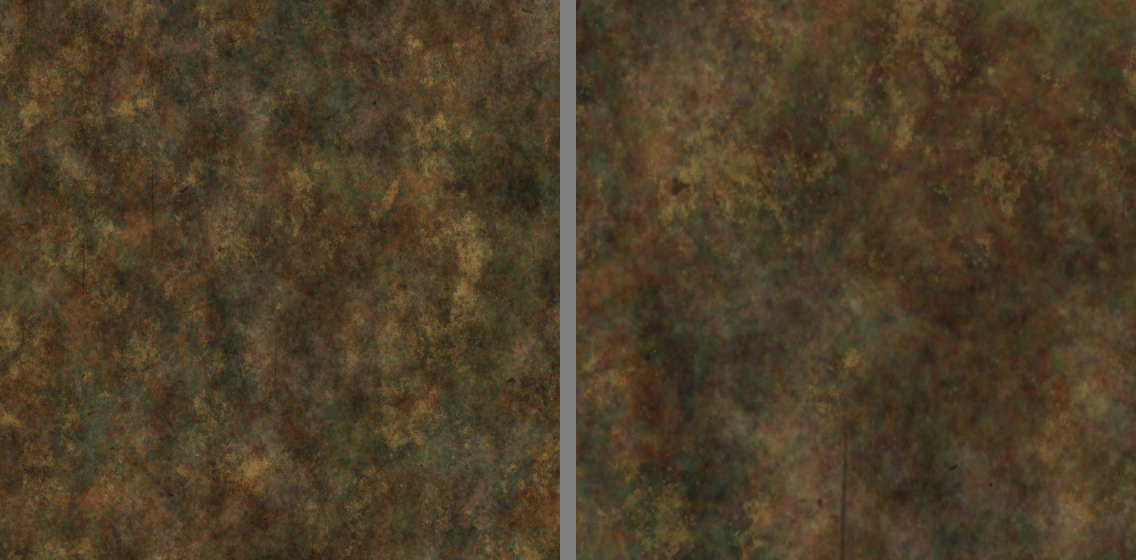
Left, the full canvas; right, a detail of the centre.
Give the GLSL for this texture, as a WebGL 1 fragment shader.

```glsl
precision highp float;

uniform vec2 u_resolution;

#define PATCH_SCALE 6.5
#define ROUGHNESS 0.82
#define SHADE_CONTRAST 1.6
#define STREAK_STRENGTH 0.09
#define GRAIN_STRENGTH 0.13
#define TINT_STRENGTH 0.06
#define FLECK_STRENGTH 0.4
#define PIT_STRENGTH 0.4
#define SCRATCH_COUNT 4

const vec3 BROWN = vec3(0.285, 0.210, 0.132);
const vec3 OLIVE = vec3(0.275, 0.248, 0.150);
const vec3 TEAL  = vec3(0.235, 0.240, 0.175);
const vec3 RUST  = vec3(0.365, 0.235, 0.125);
const vec3 TAUPE = vec3(0.345, 0.280, 0.205);
const vec3 OCHRE = vec3(0.440, 0.350, 0.190);

float hash(vec2 p) {
  vec3 q = fract(vec3(p.xyx) * 0.1031);
  q += dot(q, q.yzx + 33.33);
  return fract((q.x + q.y) * q.z);
}

float noise(vec2 p) {
  vec2 cell = floor(p);
  vec2 f = fract(p);
  f = f * f * (3.0 - 2.0 * f);
  float low = mix(hash(cell), hash(cell + vec2(1.0, 0.0)), f.x);
  float high = mix(hash(cell + vec2(0.0, 1.0)), hash(cell + 1.0), f.x);
  return mix(low, high, f.y);
}

// Rough layered noise, centred on one half
float mottle(vec2 p) {
  float sum = 0.0;
  float total = 0.0;
  float weight = 1.0;
  for (int i = 0; i < 7; i++) {
    sum += weight * noise(p);
    total += weight;
    weight *= ROUGHNESS;
    p = mat2(1.6, 1.2, -1.2, 1.6) * p + 17.3;
  }
  return sum / total;
}

// Cellular spots: a share of the cells holds one soft dot
float spots(vec2 p, float share, float radius) {
  vec2 cell = floor(p);
  float cover = 0.0;
  for (int y = -1; y <= 1; y++) {
    for (int x = -1; x <= 1; x++) {
      vec2 id = cell + vec2(float(x), float(y));
      vec2 centre = id + vec2(hash(id + 3.7), hash(id + 41.2));
      float size = radius * (0.5 + hash(id + 77.1));
      float present = step(hash(id + 11.9), share);
      float spot = 1.0 - smoothstep(0.2 * size, size, length(p - centre));
      cover = max(cover, present * spot);
    }
  }
  return cover;
}

// Faint upright hairlines with faded ends
float scratches(vec2 uv) {
  float cover = 0.0;
  for (int i = 0; i < SCRATCH_COUNT; i++) {
    float id = float(i);
    vec2 centre = vec2(hash(vec2(id, 5.0)), hash(vec2(id, 9.0)));
    float wobble = 0.001 * sin(uv.y * 40.0 + id);
    float line = 1.0 - smoothstep(0.0005, 0.002, abs(uv.x - centre.x + wobble));
    float ends = 1.0 - smoothstep(0.03, 0.08, abs(uv.y - centre.y));
    cover = max(cover, line * ends);
  }
  return cover;
}

void main() {
  vec2 uv = gl_FragCoord.xy / u_resolution.y;
  vec2 p = uv * PATCH_SCALE * vec2(1.0, 0.8);

  // Stained patches
  float ochreField = mottle(p * 2.4 + 63.0);
  vec3 color = mix(BROWN, OLIVE, smoothstep(0.46, 0.59, mottle(p + 4.0)));
  color = mix(color, RUST, 0.75 * smoothstep(0.51, 0.64, mottle(p * 1.3 + 21.0)));
  color = mix(color, TEAL, 0.75 * smoothstep(0.54, 0.66, mottle(p * 0.9 + 38.0)));
  color = mix(color, TAUPE, 0.75 * smoothstep(0.52, 0.65, mottle(p * 1.6 + 52.0)));
  color = mix(color, OCHRE, 0.75 * smoothstep(0.55, 0.69, ochreField));

  // Cloudy shading and vertical weathering
  float shade = mottle(p * 2.0 + 85.0) - 0.5;
  float streak = noise(uv * vec2(34.0, 3.0)) + noise(uv * vec2(80.0, 7.0) + 9.0) - 1.0;
  color *= 1.0 + SHADE_CONTRAST * shade + STREAK_STRENGTH * streak;

  // Fine grain in brightness and tint
  float grain = noise(uv * 390.0) + noise(uv * 210.0 + 31.0) - 1.0;
  vec2 tint = vec2(noise(uv * 150.0 + 7.0), noise(uv * 170.0 + 95.0)) - 0.5;
  color *= 1.0 + GRAIN_STRENGTH * grain;
  color += TINT_STRENGTH * vec3(tint.x, tint.y, -0.5 * tint.x);

  // Ochre flecks gather where the ochre stain is strong
  float fleck = spots(uv * 230.0, 0.3, 0.45) * smoothstep(0.44, 0.62, ochreField);
  color = mix(color, OCHRE * 1.1, FLECK_STRENGTH * fleck);

  // Dark pits and hairlines
  vec2 warp = 0.5 * vec2(noise(uv * 120.0), noise(uv * 120.0 + 50.0));
  float pit = spots(uv * vec2(36.0, 50.0) + warp, 0.015, 0.2);
  color *= 1.0 - PIT_STRENGTH * max(pit, 0.6 * scratches(uv));

  gl_FragColor = vec4(clamp(color, 0.0, 1.0), 1.0);
}
```
